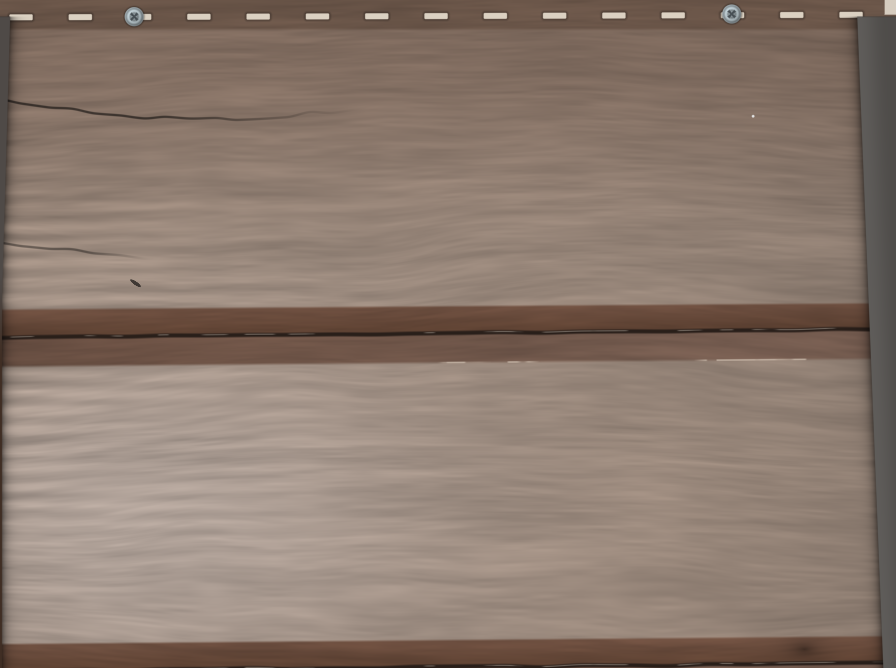
Write a Shadertoy shader that draws this texture.

```glsl
// Embossed wood-grain siding: two stacked panels with bevelled joints, a slotted
// nailing strip with two screws on top, and dark metal trims at both sides.
// Joints repeat by folding y; grain is stretched, warped value noise.

float px; // edge softness, in canvas heights

float hash(vec2 p) {
    return fract(sin(dot(p, vec2(127.1, 311.7))) * 43758.5453);
}

float noise(vec2 p) {
    vec2 i = floor(p), f = fract(p);
    f = f * f * (3.0 - 2.0 * f);
    return mix(mix(hash(i), hash(i + vec2(1, 0)), f.x),
               mix(hash(i + vec2(0, 1)), hash(i + vec2(1, 1)), f.x), f.y);
}

float fbm(vec2 p) {
    float sum = 0.0, amp = 0.5;
    for (int i = 0; i < 4; i++) {
        sum += amp * noise(p);
        p = p * 2.03 + 17.3;
        amp *= 0.5;
    }
    return sum / 0.9375;
}

float cover(float d) { return 1.0 - smoothstep(-px, px, d); }

float roundBox(vec2 p, vec2 halfSize, float r) {
    vec2 q = abs(p) - halfSize + r;
    return length(max(q, 0.0)) + min(max(q.x, q.y), 0.0) - r;
}

// Flat board colour: darker at the top, with a pale glare at the lower left
vec3 boardColor(vec2 p) {
    vec3 c = mix(vec3(0.50, 0.42, 0.37), vec3(0.60, 0.53, 0.48), smoothstep(0.03, 0.42, p.y));
    float glare = exp(-dot((p - vec2(0.2, 0.78)) * vec2(2.1, 3.4), (p - vec2(0.2, 0.78)) * vec2(2.1, 3.4)));
    c = mix(c, vec3(0.70, 0.65, 0.62), 0.75 * glare);
    c *= 1.0 - 0.08 * smoothstep(0.85, 1.3, p.x);

    // Horizontal ripples that fade away from the left side
    float ripple = sin(p.y * 225.0 + 2.0 * noise(p * vec2(5, 9)));
    float fade = exp(-p.x * 4.5) * smoothstep(0.08, 0.4, p.y) * (1.0 - smoothstep(0.72, 0.9, p.y));
    return c * (1.0 + 0.10 * ripple * fade);
}

float woodGrain(vec2 p) {
    p.y += 0.05 * (noise(p * vec2(2.2, 5.0)) - 0.5) + 0.012 * noise(p * vec2(7, 14));
    float streaks = fbm(p * vec2(5, 75)) - 0.5;
    float fibres = noise(p * vec2(22, 240)) - 0.5;
    float clouds = fbm(p * vec2(2.5, 8) + 40.0) - 0.5;
    return 1.0 + 0.20 * streaks + 0.07 * fibres + 0.10 * clouds;
}

void mainImage(out vec4 fragColor, in vec2 fragCoord) {
    vec2 uv = fragCoord / iResolution.xy;
    vec2 p = vec2(uv.x * 1.342, 1.0 - uv.y); // y runs downwards
    px = 0.8 / iResolution.y;

    // Slightly tilted joints, one every half height
    float v = p.y + 0.012 * (uv.x - 0.4) * smoothstep(0.35, 0.5, p.y);
    float t = mod(v, 0.5);
    float lower = step(0.25, v);
    float grain = woodGrain(p);
    vec3 col = boardColor(p);

    // Lip below the seam, bevel above it
    vec3 lip = mix(vec3(0.41, 0.31, 0.26), vec3(0.47, 0.37, 0.32), smoothstep(0.1, 0.9, uv.x));
    lip = mix(vec3(0.41, 0.33, 0.28), lip, lower);
    col = mix(lip, col, smoothstep(0.041, 0.047, t));
    vec3 bevel = mix(vec3(0.43, 0.31, 0.25), vec3(0.37, 0.26, 0.20), smoothstep(0.46, 0.5, t));
    col = mix(col, bevel, smoothstep(0.457, 0.462, t));
    col *= grain;

    // Dark seam with broken glints, and chipped paint along the lip
    float seam = min(t, 0.5 - t) * (t < 0.25 ? 1.0 : -1.0) + 0.003 * (noise(vec2(p.x * 16.0, v)) - 0.5);
    col = mix(col, vec3(0.16, 0.12, 0.10), lower * (1.0 - smoothstep(0.001, 0.005, abs(seam))));
    float glint = smoothstep(0.5, 0.75, noise(vec2(p.x * 45.0, 3.0)));
    col = mix(col, vec3(0.62, 0.58, 0.54), 0.6 * lower * glint * cover(abs(seam + 0.001) - 0.0008));
    float chips = smoothstep(0.3, 0.5, noise(vec2(p.x * 60.0, 8.0)))
                * smoothstep(0.1, 0.5, sin((p.x - 0.61) * 15.0)) * step(0.65, p.x);
    col = mix(col, vec3(0.80, 0.74, 0.68), 0.75 * lower * chips * cover(abs(t - 0.044) - 0.0012));

    // Cracks, a small knot and a paint speck
    float wobble = 0.006 * (noise(vec2(p.x * 28.0, 1.0)) - 0.5);
    float crack = abs(p.y - 0.150 - 0.028 * sin(5.0 * p.x) - wobble);
    col *= 1.0 - 0.55 * (1.0 - smoothstep(0.0005, 0.003, crack)) * (1.0 - smoothstep(0.2, 0.58, p.x));
    crack = abs(p.y - 0.365 - 0.09 * p.x - wobble);
    col *= 1.0 - 0.4 * (1.0 - smoothstep(0.0005, 0.003, crack)) * (1.0 - smoothstep(0.1, 0.25, p.x));
    vec2 k = p - vec2(0.203, 0.424);
    col *= 1.0 - 0.6 * cover(length(vec2(k.x, (k.y - 0.6 * k.x) * 2.5)) - 0.008);
    col *= 1.0 - 0.4 * exp(-length((p - vec2(1.205, 0.972)) * vec2(45, 80)));
    col = mix(col, vec3(0.88), cover(length(p - vec2(1.128, 0.174)) - 0.002));

    // Nailing slots at an even pitch
    float rail = p.y - 0.026 + 0.004 * uv.x;
    float slotX = mod(p.x - 0.0315 + 0.0444, 0.0888) - 0.0444;
    float slot = roundBox(vec2(slotX, rail), vec2(0.0175, 0.0045), 0.002);
    col *= 1.0 - 0.25 * (1.0 - smoothstep(0.0, 0.005, slot));
    col = mix(col, vec3(0.86, 0.82, 0.76), cover(slot));

    // Two cross-head screws
    for (int i = 0; i < 2; i++) {
        vec2 s = p - vec2(0.201 + 0.895 * float(i), 0.025 - 0.004 * float(i));
        float r = length(s);
        col *= 1.0 - 0.4 * (1.0 - smoothstep(0.013, 0.018, r));
        vec3 metal = vec3(0.66, 0.71, 0.73) * (1.0 - 8.0 * (s.x + s.y)) * (0.9 + 0.15 * sin(r * 900.0));
        vec2 a = abs(vec2(s.x + s.y, s.x - s.y)) * 0.707;
        float cross = max(min(a.x, a.y) - 0.0017, max(a.x, a.y) - 0.007);
        metal = mix(metal, vec3(0.28, 0.31, 0.33), cover(cross));
        col = mix(col, metal, cover(r - 0.0142));
    }

    // Side trims with soft contact shadows
    float rightTrim = 1.284 + 0.040 * (p.y - 0.026) - p.x;
    float leftTrim = p.x - max(0.016 * (1.0 - p.y / 0.55), 0.003);
    float below = smoothstep(0.023, 0.027, p.y);
    float gap = min(rightTrim, leftTrim);
    col *= 1.0 - 0.5 * below * exp(-max(gap, 0.0) * 130.0);
    vec3 trim = mix(vec3(0.37, 0.36, 0.35), vec3(0.31, 0.30, 0.29), smoothstep(0.0, 0.045, -rightTrim));
    col = mix(col, trim, below * cover(rightTrim));
    vec3 edge = mix(vec3(0.31, 0.29, 0.28), vec3(0.25, 0.18, 0.14), smoothstep(0.4, 0.55, p.y));
    col = mix(col, edge, below * cover(leftTrim));

    // Pale wall showing past the strip's end
    col = mix(col, vec3(0.84, 0.80, 0.75), cover(max(1.325 - p.x, p.y - 0.022)));
    fragColor = vec4(clamp(col, 0.0, 1.0), 1.0);
}
```
